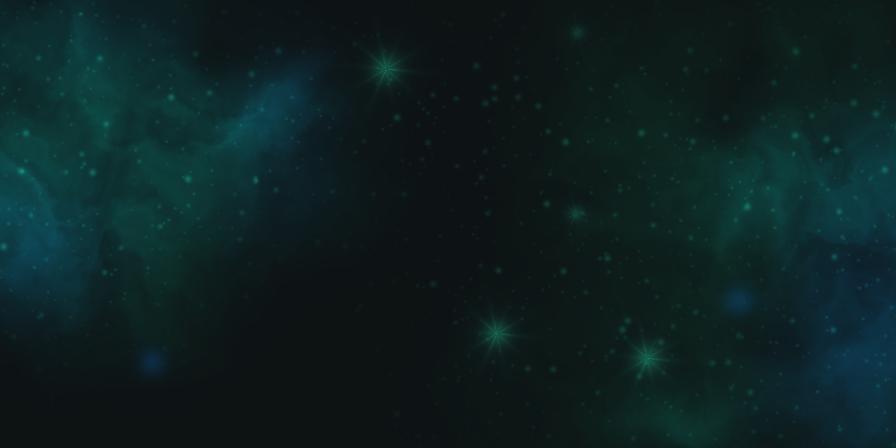
A WebGL 1 fragment shader for this background:

```glsl
precision highp float;
// Dark space with teal, blue and green nebulae on both sides and small stars.
// Soft elliptical blobs place the gas; warped gradient noise shapes it, and
// jittered grids scatter the stars. One unit is the canvas height.
uniform vec2 u_resolution;

vec2 hash2(vec2 p) {
  vec3 q = fract(p.xyx * vec3(0.1031, 0.103, 0.0973));
  q += dot(q, q.yzx + 33.33);
  return fract((q.xx + q.yz) * q.zy);
}

float corner(vec2 cell, vec2 f, vec2 offset) {
  return dot(hash2(cell + offset) * 2.0 - 1.0, f - offset);
}

float gradientNoise(vec2 p) {
  vec2 i = floor(p), f = p - i;
  vec2 u = f * f * f * (f * (f * 6.0 - 15.0) + 10.0);
  return mix(mix(corner(i, f, vec2(0, 0)), corner(i, f, vec2(1, 0)), u.x),
             mix(corner(i, f, vec2(0, 1)), corner(i, f, vec2(1, 1)), u.x), u.y);
}

float fbm(vec2 p) {
  float sum = 0.0, amplitude = 0.8;
  for (int i = 0; i < 6; i++) {
    sum += amplitude * gradientNoise(p);
    p = mat2(1.6, 1.2, -1.2, 1.6) * p + 17.3;
    amplitude *= 0.53;
  }
  return sum;
}

float blob(vec2 p, float x, float y, float w, float h) {
  vec2 q = (p - vec2(x, y)) / vec2(w, h);
  return exp(-dot(q, q));
}

// Soft round stars, one candidate per grid cell
float starLayer(vec2 p, float scale, float amount) {
  vec2 g = p * scale, home = floor(g);
  float light = 0.0;
  for (int y = -1; y <= 1; y++) {
    for (int x = -1; x <= 1; x++) {
      vec2 cell = home + vec2(x, y);
      vec2 kind = hash2(cell + 71.7);
      float d = length(g - cell - hash2(cell + 9.2)) / mix(0.06, 0.15, kind.y);
      light += step(kind.x, amount) * exp(-d * d) * mix(0.3, 1.0, kind.y);
    }
  }
  return light;
}

// Bright star with a halo and thin rays
float flare(vec2 p, float x, float y, float size) {
  vec2 d = (p - vec2(x, y)) / size;
  float r = length(d), a = atan(d.y, d.x + 1e-5);
  float rays = pow(abs(cos(a * 5.0 + 0.5)), 8.0) * (0.7 + 0.3 * cos(a * 3.0));
  return 0.55 * exp(-r * r * 14.0) + 0.5 * exp(-r * 3.2) * (0.55 + rays);
}

void main() {
  vec2 p = gl_FragCoord.xy / u_resolution.y;
  p.x *= 2.0 * u_resolution.y / u_resolution.x;

  // Cloud texture and warped coordinates
  vec2 warp = vec2(fbm(p * 4.0 + 3.1), fbm(p * 4.0 + 41.7));
  vec2 q = p + 0.09 * warp;
  float billow = fbm(p * 5.0 + warp * 0.9 + 12.4);
  float filament = exp(-14.0 * abs(gradientNoise(p * 4.5 + warp * 0.8 + 27.0)));
  float cloud = clamp(0.88 + 1.0 * billow + 0.22 * filament, 0.2, 1.6);

  // Gas of each hue
  float teal = 0.75 * blob(q, 0.49, 0.73, 0.20, 0.13)
             + 0.60 * blob(q, 0.12, 0.84, 0.27, 0.20)
             + 0.70 * blob(q, 0.00, 0.55, 0.17, 0.17)
             + 0.35 * blob(q, 0.45, 0.57, 0.30, 0.15)
             + 0.70 * blob(q, 1.68, 0.56, 0.16, 0.12)
             + 0.75 * blob(q, 1.96, 0.60, 0.20, 0.14)
             + 0.35 * blob(q, 1.95, 0.18, 0.18, 0.22)
             + 0.35 * blob(q, 1.58, 0.05, 0.13, 0.06);
  float blue = 0.75 * blob(q, 0.10, 0.46, 0.20, 0.17)
             + 0.50 * blob(q, 0.62, 0.72, 0.12, 0.22)
             + 0.25 * blob(q, 0.20, 0.92, 0.25, 0.12)
             + 0.85 * blob(q, 1.91, 0.20, 0.18, 0.22)
             + 0.45 * blob(q, 1.95, 0.50, 0.16, 0.20);
  float green = 0.75 * blob(q, 0.28, 0.41, 0.20, 0.17)
              + 0.45 * blob(q, 0.15, 0.70, 0.30, 0.25)
              + 0.55 * blob(q, 1.45, 0.76, 0.24, 0.20)
              + 0.55 * blob(q, 1.55, 0.42, 0.28, 0.22)
              + 0.55 * blob(q, 1.84, 0.87, 0.20, 0.20)
              + 0.45 * blob(q, 1.50, 0.08, 0.36, 0.18);

  // Dark dust in front of the gas
  float dust = 0.75 * blob(q, 0.48, 0.91, 0.10, 0.08)
             + 0.65 * blob(q, 1.67, 0.84, 0.07, 0.14)
             + 0.50 * blob(q, 1.76, 0.25, 0.09, 0.06);
  cloud *= 1.0 - clamp(dust, 0.0, 0.9);
  vec3 color = vec3(0.05, 0.07, 0.075);
  color += cloud * (teal * vec3(0.0, 0.18, 0.17) + blue * vec3(0.0, 0.06, 0.14)
                    + green * vec3(0.0, 0.11, 0.07));

  // Scattered stars, denser inside the gas
  float gas = clamp(teal + blue + green, 0.0, 1.0);
  float field = blob(p, 1.15, 0.45, 0.28, 0.55) + blob(p, 0.85, 0.82, 0.16, 0.16);
  float cover = clamp(gas + 0.65 * field, 0.0, 1.0);
  float stars = starLayer(p, 20.0, 0.32) + 0.6 * starLayer(p + 5.3, 42.0, 0.3);
  color += stars * cover * vec3(0.03, 0.21, 0.17);

  // Large stars and glowing points
  float bright = flare(p, 0.862, 0.846, 0.115) + flare(p, 1.109, 0.255, 0.105)
               + flare(p, 1.445, 0.200, 0.105) + 0.6 * flare(p, 1.286, 0.523, 0.06)
               + 0.5 * flare(p, 1.289, 0.927, 0.05);
  color += bright * vec3(0.04, 0.30, 0.23);
  float blueGlow = blob(p, 0.34, 0.19, 0.03, 0.03) + blob(p, 1.65, 0.33, 0.035, 0.03);
  color += blueGlow * vec3(0.0, 0.08, 0.17);

  gl_FragColor = vec4(color, 1.0);
}
```
